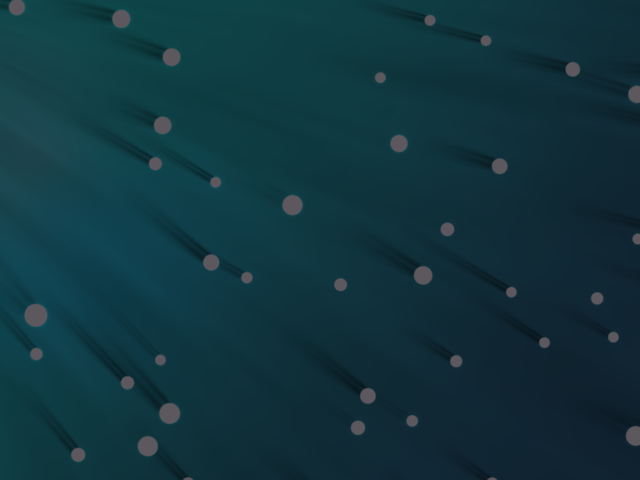
This background is drawn by a WebGL 2 fragment shader. Its source:

```glsl
#version 300 es
precision highp float;
// Blurred teal backdrop with scattered grey fibre tips trailing dark strands.

uniform vec2 u_resolution;
out vec4 outColor;

float hash(vec2 p) {
    return fract(sin(dot(p, vec2(127.1, 311.7))) * 43758.5453);
}

float noise(vec2 p) {
    vec2 i = floor(p), f = fract(p);
    f = f * f * (3.0 - 2.0 * f);
    return mix(mix(hash(i), hash(i + vec2(1, 0)), f.x),
               mix(hash(i + vec2(0, 1)), hash(i + vec2(1, 1)), f.x), f.y);
}

float glow(vec2 p, vec2 centre, vec2 size) {
    vec2 d = (p - centre) / size;
    return exp(-dot(d, d));
}

// Soft diagonal gradient with a blue haze and a pale patch on the left
vec3 backdrop(vec2 p) {
    float slope = p.x * 0.55 + (1.0 - p.y) * 0.45;
    vec3 color = mix(vec3(0.055, 0.28, 0.29), vec3(0.065, 0.14, 0.195),
                     smoothstep(0.05, 1.15, slope));
    color += vec3(0.0, 0.01, 0.05) * glow(p, vec2(0.15, 0.45), vec2(0.35, 0.25));
    float cloud = 0.6 + 0.5 * noise(p * 9.0);
    float patchGlow = glow(p, vec2(0.02, 0.72), vec2(0.17, 0.2));
    return mix(color, vec3(0.13, 0.28, 0.32), min(patchGlow * cloud, 1.0));
}

// Dark strand behind a tip; x runs back along the strand, y across it
float strand(vec2 q, float radius, float len) {
    float back = clamp(q.x / len, 0.0, 1.0);
    float width = radius * mix(0.75, 1.3, back);
    float blur = radius * mix(0.2, 1.2, back);
    float body = 1.0 - smoothstep(width - blur, width + blur, abs(q.y));
    float fibres = 0.75 + 0.25 * cos(q.y / radius * 7.0 + 2.0) * (1.0 - back);
    float fade = smoothstep(0.0, radius, q.x) * (1.0 - back) * (1.0 - 0.4 * back);
    return body * fibres * fade;
}

void main() {
    vec2 p = gl_FragCoord.xy / u_resolution.y;
    float pixel = 1.0 / u_resolution.y;
    vec2 pole = vec2(-0.65, 1.2);   // strands fan out from here
    vec3 color = backdrop(p);

    // Wide out-of-focus streaks along the fan
    vec2 ray = p - pole;
    vec2 fan = vec2(atan(ray.y, ray.x), length(ray));
    float streaks = 0.65 * noise(fan * vec2(22.0, 2.5))
                  + 0.35 * noise(fan * vec2(55.0, 4.0) + 7.0);
    color *= 1.07 - 0.2 * streaks;

    // One jittered tip per cell, with gaps
    float shade = 1.0, tips = 0.0, rim = 0.0;
    float columns = ceil(u_resolution.x / u_resolution.y * 6.0);
    for (float i = 0.0; i <= columns; i++) {
        for (float j = -1.0; j < 6.0; j++) {
            vec2 cell = vec2(i, j);
            vec2 jitter = vec2(hash(cell + 3.1), hash(cell + 17.7));
            vec2 tip = (cell + jitter) / 6.0;
            bool inPatch = tip.x < 0.32 && tip.y > 0.42 && tip.y < 0.9;
            if (inPatch || hash(cell + 41.3) < 0.14) continue;

            float size = hash(cell + 29.5);
            float radius = mix(0.011, 0.021, size * size)
                         + 0.005 * size * smoothstep(0.6, 0.1, tip.x);
            vec2 away = tip - pole;
            float angle = atan(away.y, away.x) + 0.2 * (hash(cell + 53.9) - 0.5);
            vec2 dir = vec2(cos(angle), sin(angle));
            vec2 d = p - tip;
            vec2 q = vec2(-dot(d, dir), dir.x * d.y - dir.y * d.x);

            float len = mix(0.14, 0.34, hash(cell + 67.2));
            float strength = 0.48 * smoothstep(0.1, 0.6, hash(cell + 83.4));
            shade *= 1.0 - strength * strand(q, radius, len);

            float edge = length(d) - radius;
            tips = max(tips, 1.0 - smoothstep(-pixel, pixel, edge));
            rim = max(rim, exp(-max(edge, 0.0) / 0.003) * hash(cell + 97.6));
        }
    }

    color *= shade;
    color += vec3(0.01, 0.06, 0.06) * rim;
    color = mix(color, vec3(0.36, 0.345, 0.37), tips);
    outColor = vec4(color, 1.0);
}
```
